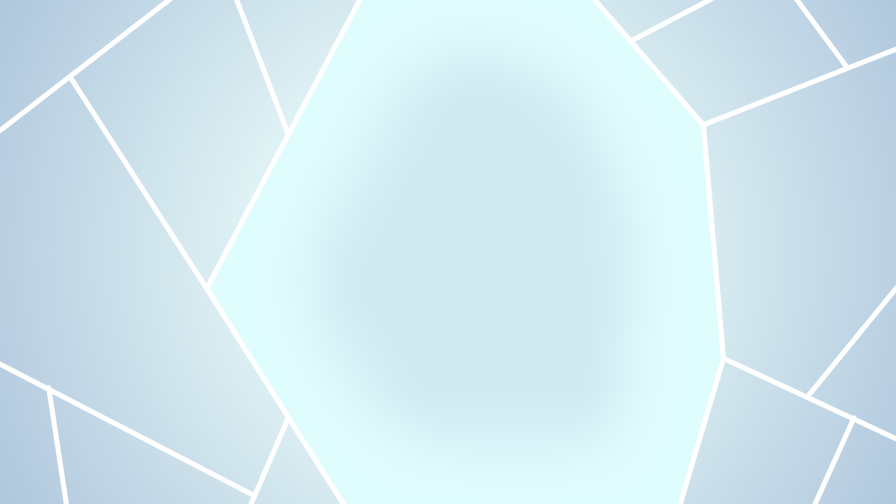
A Shadertoy shader for this background:

```glsl
#define CANVAS vec2(16.0, 9.0)
#define LINE_HALF_WIDTH 0.045
#define GLOW_START 0.2
#define GLOW_END 2.5
#define VIGNETTE_CENTER vec2(8.1, 4.5)
#define VIGNETTE_START 3.8
#define VIGNETTE_END 9.5
#define PANE_CORE vec3(0.815, 0.925, 0.950)
#define PANE_RIM vec3(0.880, 0.992, 0.998)
#define SHARD_NEAR vec3(0.870, 0.945, 0.955)
#define SHARD_FAR vec3(0.680, 0.770, 0.862)
#define SEAM_COLOR vec3(1.0)

// Corners of the central pane, counterclockwise
const vec2 paneCorners[7] = vec2[7](
    vec2(3.69, 3.85), vec2(6.32, -0.30), vec2(12.06, -0.30),
    vec2(12.92, 2.60), vec2(12.56, 6.77), vec2(10.19, 9.50),
    vec2(6.69, 9.50));

// Seams between shards: start xy, end xy
const vec4 leftSeams[6] = vec4[6](
    vec4(-0.10, 6.59, 3.12, 9.08), vec4(1.25, 7.63, 3.69, 3.85),
    vec4(4.19, 9.10, 5.15, 6.60), vec4(-0.10, 2.55, 4.54, 0.15),
    vec4(0.87, 2.08, 1.20, -0.10), vec4(5.15, 1.54, 4.44, -0.10));

const vec4 rightSeams[6] = vec4[6](
    vec4(11.27, 8.27, 12.86, 9.10), vec4(12.56, 6.77, 16.10, 8.16),
    vec4(14.16, 9.10, 15.13, 7.79), vec4(12.92, 2.60, 16.10, 1.12),
    vec4(14.44, 1.94, 16.10, 3.97), vec4(15.25, 1.54, 14.51, -0.10));

float segmentDistance(vec2 p, vec2 a, vec2 b) {
    vec2 ap = p - a, ab = b - a;
    return length(ap - ab * clamp(dot(ap, ab) / dot(ab, ab), 0.0, 1.0));
}

void mainImage(out vec4 fragColor, in vec2 fragCoord) {
    vec2 p = fragCoord / iResolution.xy * CANVAS;
    float pixel = CANVAS.y / iResolution.y;

    // Pane: signed depth inside, soft core, and border seams
    float depth = 1e3, core = 1.0, seam = 1e3;
    for (int i = 0; i < 7; i++) {
        vec2 a = paneCorners[i], b = paneCorners[(i + 1) % 7];
        vec2 edge = normalize(b - a);
        float inward = dot(p - a, vec2(-edge.y, edge.x));
        depth = min(depth, inward);
        core *= smoothstep(GLOW_START, GLOW_END, inward);
        seam = min(seam, segmentDistance(p, a, b));
    }

    // Seams among the outer shards
    for (int i = 0; i < 6; i++) {
        vec4 l = leftSeams[i], r = rightSeams[i];
        seam = min(seam, segmentDistance(p, l.xy, l.zw));
        seam = min(seam, segmentDistance(p, r.xy, r.zw));
    }

    // Shards darken away from the centre
    float radius = distance(p, VIGNETTE_CENTER);
    float shade = clamp((radius - VIGNETTE_START) / (VIGNETTE_END - VIGNETTE_START), 0.0, 1.0);
    vec3 shardColor = mix(SHARD_NEAR, SHARD_FAR, shade);
    vec3 paneColor = mix(PANE_RIM, PANE_CORE, core);

    // Layers
    vec3 color = mix(shardColor, paneColor, smoothstep(-pixel, pixel, depth));
    float seamMask = 1.0 - smoothstep(-0.7 * pixel, 0.7 * pixel, seam - LINE_HALF_WIDTH);
    fragColor = vec4(mix(color, SEAM_COLOR, seamMask), 1.0);
}
```
